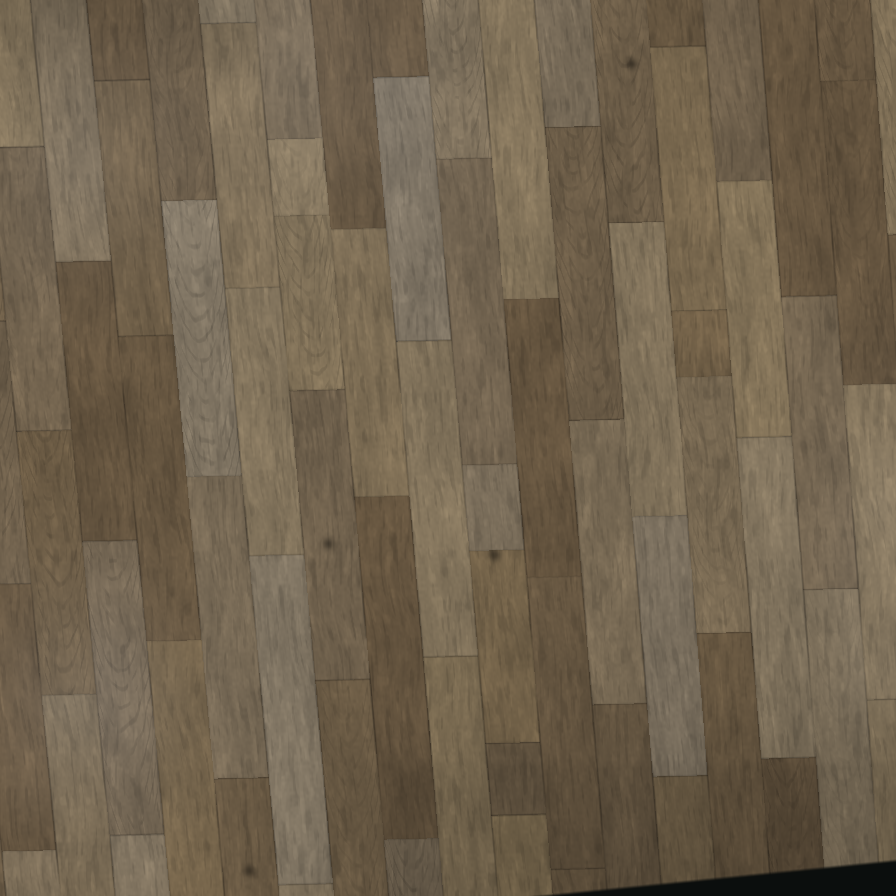
This texture is drawn by a WebGL 2 fragment shader. Its source:

```glsl
#version 300 es
precision highp float;
// Worn wood-strip floor: sixteen leaning columns of staggered planks with a dark lower corner.
uniform vec2 u_resolution;
out vec4 outColor;

float hash(vec2 p) {
  vec3 q = fract(vec3(p.xyx) * 0.1031);
  q += dot(q, q.yzx + 33.33);
  return fract((q.x + q.y) * q.z);
}

float noise(vec2 p) {
  vec2 i = floor(p), f = fract(p);
  f = f * f * (3.0 - 2.0 * f);
  return mix(mix(hash(i), hash(i + vec2(1, 0)), f.x),
             mix(hash(i + vec2(0, 1)), hash(i + vec2(1, 1)), f.x), f.y);
}

float fbm(vec2 p) {
  float sum = 0.0, amp = 0.5;
  for (int i = 0; i < 4; i++) {
    sum += amp * noise(p);
    p = p * 2.03 + 17.1;
    amp *= 0.5;
  }
  return sum;
}

// Position of the i-th end joint in a column, in plank lengths
float joint(float column, float i) {
  return i + 0.2 * (hash(vec2(column + 40.0, i + 60.0)) - 0.5);
}

float glow(vec2 uv, vec2 center, vec2 size) {
  vec2 d = (uv - center) / size;
  return exp(-dot(d, d));
}

// Soft dark line of the given half width
float seam(float d, float halfWidth) {
  return 1.0 - smoothstep(0.0, halfWidth * 2.0, abs(d));
}

vec3 plankColor(float tone, float tint) {
  vec3 brown = vec3(0.385, 0.322, 0.240);
  vec3 tan_ = vec3(0.500, 0.430, 0.315);
  vec3 gray = vec3(0.487, 0.447, 0.385);
  return mix(brown, mix(tan_, gray, tint), smoothstep(0.0, 0.8, tone));
}

void main() {
  vec2 uv = gl_FragCoord.xy / u_resolution;
  float down = 1.0 - uv.y;

  // Columns lean to the right on the way down, slightly more at the left
  float lean = down * mix(0.098, 0.074, uv.x);
  float across = (uv.x - lean) * 16.0 + 0.46;
  float column = floor(across);
  float side = fract(across);

  // Staggered planks with uneven lengths
  float along = (down + 0.025 * (uv.x - 0.5)) / 0.325 - 0.4 * column + 2.62;
  float row = floor(along + 0.5);
  if (along < joint(column, row)) row -= 1.0;
  float start = joint(column, row), end = joint(column, row + 1.0);
  vec2 id = vec2(column + 20.0, row + 50.0);

  // A few planks are cut into a short and a long piece
  float cut = start + 0.22 + 0.08 * hash(id + 5.3);
  float endGap = min(along - start, end - along);
  if (hash(id + 8.7) < 0.07) {
    endGap = min(endGap, abs(along - cut));
    if (along < cut) id += vec2(71.0, 37.0);
  }

  // Base tone of each piece
  vec3 color = plankColor(hash(id + 1.7), hash(id + 12.4));

  // Grain: clouds and fibres, which wander slightly sideways
  vec2 wood = vec2(side, along * 5.2) + 13.0 * vec2(hash(id), hash(id + 3.1));
  wood.x += 0.16 * (noise(wood * vec2(1.2, 0.8)) - 0.5);
  float clouds = fbm(wood * vec2(1.8, 0.8));
  float fibres = fbm(wood * vec2(10.0, 1.6));
  color *= 1.0 + 0.24 * (clouds - 0.47) + 0.18 * (fibres - 0.47);

  // Sparse short dark pores and pale flecks
  float pores = smoothstep(0.58, 0.85, noise(wood * vec2(21.0, 3.2)));
  float flecks = smoothstep(0.62, 0.9, noise(wood * vec2(17.0, 4.5) + 50.0));
  float speckle = noise(wood * vec2(24.0, 17.0) + 90.0) - 0.5;
  color *= 1.0 - 0.085 * pores + 0.06 * flecks + 0.055 * speckle + 0.008;

  // Arched growth rings on some planks, drawn as thin broken lines
  float bend = wood.y * 1.1 + 5.0 * (side - 0.5) * (side - 0.5) + 0.8 * clouds;
  float rings = smoothstep(0.55, 1.0, sin(bend * 15.0)) * smoothstep(0.35, 0.6, fibres);
  color *= 1.0 - 0.10 * rings * smoothstep(0.6, 0.85, hash(id + 6.6));

  // Rare small knots
  vec2 knotAt = vec2(0.25 + 0.5 * hash(id + 9.2), mix(start, end, 0.3 + 0.5 * hash(id + 2.9)));
  vec2 toKnot = (vec2(side, along) - knotAt) * vec2(1.0, 5.2);
  color *= 1.0 - 0.4 * step(0.955, hash(id + 4.4)) * exp(-dot(toKnot, toKnot) * 90.0);

  // Faint seams that fade in and out along their length
  float sideGap = min(side, 1.0 - side) / 16.0;
  float wear = noise(vec2(floor(across + 0.5) * 7.0, uv.y * 22.0));
  color *= 1.0 - mix(0.04, 0.32, wear) * seam(sideGap, 0.0010);
  color *= 1.0 - mix(0.04, 0.24, hash(id + 7.9)) * seam(endGap * 0.325, 0.0010);

  // Uneven cool sheen and shade
  float sheen = glow(uv, vec2(0.09, 0.22), vec2(0.12, 0.14))
              + 0.8 * glow(uv, vec2(0.10, 0.84), vec2(0.13, 0.16))
              + 0.7 * glow(uv, vec2(0.38, 0.93), vec2(0.14, 0.20))
              + 0.8 * glow(uv, vec2(1.0, 0.36), vec2(0.09, 0.20));
  color += vec3(0.042, 0.047, 0.057) * sheen * (0.6 + 0.8 * fbm(uv * 9.0));
  color *= 1.02 - 0.14 * smoothstep(0.4, 0.0, uv.y) * smoothstep(0.2, 0.6, uv.x);
  color *= 1.0 - 0.05 * smoothstep(0.155, 0.14, uv.y) * smoothstep(0.35, 0.5, uv.x);
  color *= 1.0 - 0.15 * smoothstep(0.85, 1.05, uv.y) * smoothstep(0.4, 0.0, uv.x);

  // Dark edge rising towards the lower right corner
  float edge = uv.y - 0.1 * (uv.x - 0.61);
  color = mix(vec3(0.045, 0.055, 0.05), color, smoothstep(-0.002, 0.003, edge));
  outColor = vec4(clamp(color, 0.0, 1.0), 1.0);
}
```
